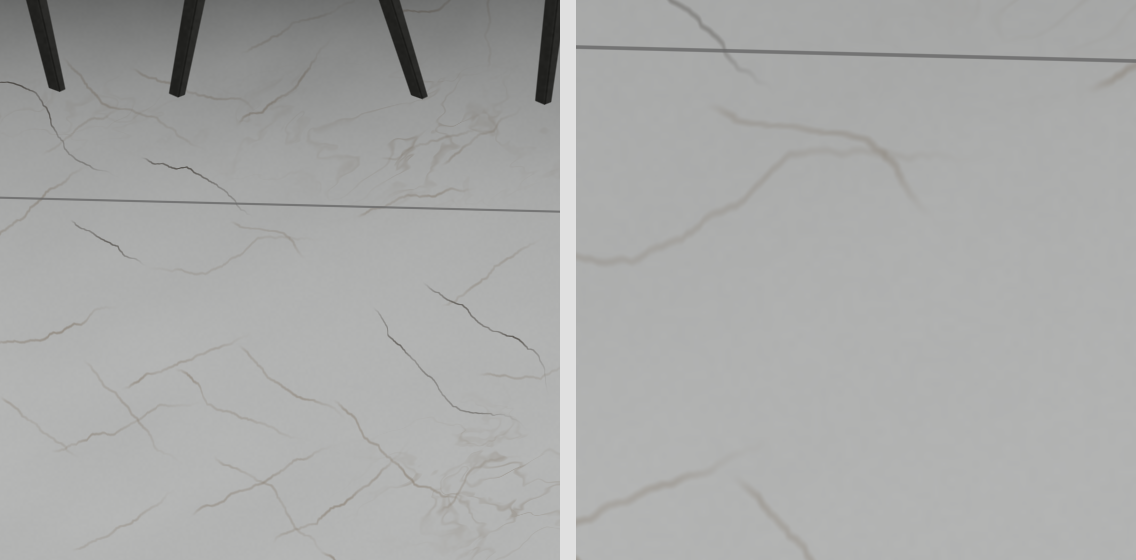
Left: the whole. Right: its middle third, enlarged.
Write a Shadertoy shader that draws this texture.

```glsl
#define FLOOR_LIGHT vec3(0.707, 0.711, 0.708)
#define SHADE_DEPTH 0.285
#define SHADE_FALLOFF 4.9
#define LEG_COLOR vec3(0.128, 0.128, 0.120)
#define VEIN_DARK vec3(0.36, 0.345, 0.325)
#define VEIN_TAN vec3(0.53, 0.485, 0.43)
#define VEIN_GRID 6
#define VEIN_WIDTH 0.0034
#define CRACK_STRENGTH 0.36

float hash(vec2 p) {
    vec3 q = fract(vec3(p.xyx) * 0.1031);
    q += dot(q, q.yzx + 33.33);
    return fract((q.x + q.y) * q.z);
}

float noise(vec2 p) {
    vec2 i = floor(p), f = fract(p);
    f = f * f * (3.0 - 2.0 * f);
    return mix(mix(hash(i), hash(i + vec2(1, 0)), f.x),
               mix(hash(i + vec2(0, 1)), hash(i + vec2(1, 1)), f.x), f.y);
}

float fbm(vec2 p) {
    float sum = 0.0, amp = 0.5;
    for (int i = 0; i < 4; i++) {
        sum += amp * noise(p);
        p = mat2(1.6, 1.2, -1.2, 1.6) * p + 7.3;
        amp *= 0.5;
    }
    return sum;
}

// One wandering vein; t runs along it from 0 to 1
float vein(vec2 p, vec2 start, float angle, float len, float width, float seed) {
    vec2 dir = vec2(cos(angle), sin(angle));
    vec2 q = p - start;
    float t = dot(q, dir) / len;
    float side = dot(q, vec2(-dir.y, dir.x));
    side += 0.075 * (noise(vec2(t * len * 9.0, seed)) - 0.5);
    side += 0.022 * (fbm(vec2(t * len * 34.0, seed + 40.0)) - 0.47);
    float taper = smoothstep(0.0, 0.12, t) * (1.0 - smoothstep(0.55, 1.0, t));
    float broken = 0.35 + 0.9 * noise(vec2(t * len * 26.0, seed + 90.0));
    float soft = max(width, 1.2 / iResolution.y);
    return taper * broken * (1.0 - smoothstep(0.0, soft, abs(side)));
}

// Fine crack web, stretched along a shallow diagonal
float cracks(vec2 p) {
    vec2 q = mat2(0.94, -0.34, 0.34, 0.94) * p * vec2(7.0, 13.0);
    q += 1.6 * vec2(fbm(q * 0.9), fbm(q * 0.9 + 19.0));
    float web = 0.0;
    for (int i = 0; i < 2; i++) {
        web += 1.0 - smoothstep(0.0, 0.035, abs(fbm(q + float(i) * 31.0) - 0.47));
    }
    return web * (0.3 + 0.7 * noise(p * 22.0));
}

float patchMask(vec2 p, vec2 center, vec2 size) {
    vec2 q = (p - center) / size;
    return exp(-dot(q, q));
}

// Tapered leg: x at the top edge, x at the foot, height of the foot
vec3 paintLeg(vec3 col, vec2 p, vec3 leg, float px) {
    float t = (1.0 - p.y) / (1.0 - leg.z);
    float x = p.x - mix(leg.x, leg.y, t);
    float halfWidth = mix(0.0185, 0.0145, t);
    float sideMask = 1.0 - smoothstep(-px, px, abs(x) - halfWidth);
    float foot = leg.z - 0.006 + 0.4 * abs(x - 0.003);
    float footMask = smoothstep(-px, px, p.y - foot);
    float ridge = 1.0 - smoothstep(0.0, 0.003, abs(x - 0.004));
    vec3 tone = LEG_COLOR + 0.035 * smoothstep(-0.002, 0.006, x) - 0.05 * ridge;
    tone += 0.02 * (noise(p * 160.0) - 0.5);
    return mix(col, tone, sideMask * footMask);
}

void mainImage(out vec4 fragColor, in vec2 fragCoord) {
    vec2 p = fragCoord / iResolution.xy;
    float px = 1.0 / iResolution.y;

    // Polished floor, shaded toward the top
    float shade = SHADE_DEPTH * exp(-SHADE_FALLOFF * (1.0 - p.y));
    shade *= 0.82 + 0.38 * fbm(p * vec2(4.0, 5.0) + 3.0);
    vec3 col = FLOOR_LIGHT - shade;
    col += 0.022 * (fbm(mat2(0.9, -0.4, 0.4, 0.9) * p * vec2(4.0, 9.0)) - 0.47);
    col += 0.008 * (noise(p * 210.0) - 0.5);
    float light = col.g / FLOOR_LIGHT.g;

    // Scattered veins, one per jittered grid cell
    for (int k = 0; k < VEIN_GRID * VEIN_GRID; k++) {
        vec2 cell = vec2(k % VEIN_GRID, k / VEIN_GRID);
        float seed = float(k) * 3.7 + 11.0;
        vec2 jitter = vec2(hash(cell + 5.1), hash(cell + 17.4));
        vec2 start = (cell + jitter) / float(VEIN_GRID) - vec2(0.12, 0.0);
        float kind = hash(cell + 29.8);
        float spread = hash(cell + 41.2) - 0.5;
        bool falling = kind < 0.45;
        float angle = falling ? -0.62 + 0.4 * spread : 0.42 + 0.6 * spread;
        if (kind > 0.9) angle = 1.35 + 0.3 * spread;
        float len = mix(0.13, 0.36, hash(cell + 53.6));
        bool dark = kind < 0.22;
        float width = VEIN_WIDTH * (dark ? 0.85 : 1.25);
        float amount = vein(p, start, angle, len, width, seed);
        amount *= dark ? 0.85 : mix(0.25, 0.6, hash(cell + 67.3));
        col = mix(col, (dark ? VEIN_DARK : VEIN_TAN) * light, min(amount, 0.9));
    }

    // Webbed patches
    float mask = patchMask(p, vec2(0.72, 0.76), vec2(0.24, 0.09))
               + patchMask(p, vec2(0.90, 0.13), vec2(0.18, 0.12))
               + 0.4 * patchMask(p, vec2(0.15, 0.80), vec2(0.20, 0.06));
    float web = min(cracks(p) * mask, 1.0);
    col = mix(col, VEIN_TAN * light, CRACK_STRENGTH * web);

    // Joint between slabs
    float joint = abs(p.y - mix(0.647, 0.622, p.x));
    col = mix(col, vec3(0.40), 0.8 * (1.0 - smoothstep(0.0006, 0.0008 + 1.3 * px, joint)));

    // Chair legs
    vec3 legs[4] = vec3[4](vec3(0.065, 0.102, 0.842), vec3(0.348, 0.316, 0.832),
                           vec3(0.695, 0.749, 0.829), vec3(0.992, 0.970, 0.819));
    for (int i = 0; i < 4; i++) col = paintLeg(col, p, legs[i], px);

    fragColor = vec4(col, 1.0);
}
```
